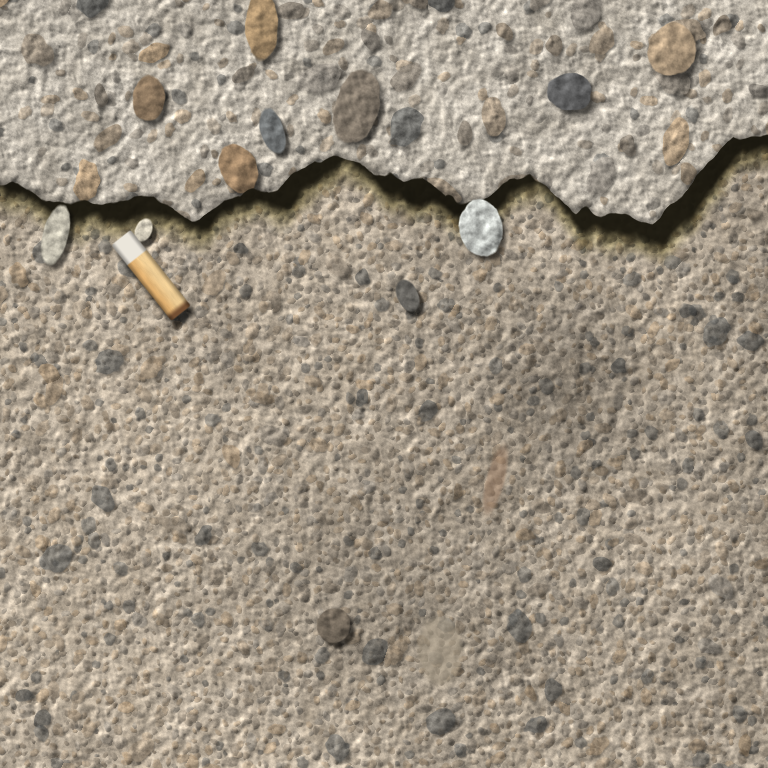
This texture is drawn by a WebGL 1 fragment shader. Its source:

```glsl
precision highp float;
// Weathered concrete: a broken pebbly slab overhangs a worn gritty floor.
// Jittered-cell pebbles and noise relief make the grit; ramps outline the slab,
// with loose stones and a spent stub on top.
uniform vec2 u_resolution;

vec3 hash3(vec2 p) {
  vec3 q = fract(p.xyx * vec3(.1031, .1030, .0973));
  q += dot(q, q.yxz + 33.33);
  return fract((q.xxy + q.yzz) * q.zyx);
}

float noise(vec2 p) {
  vec2 i = floor(p), f = fract(p);
  f = f * f * (3. - 2. * f);
  return mix(mix(hash3(i).x, hash3(i + vec2(1, 0)).x, f.x),
             mix(hash3(i + vec2(0, 1)).x, hash3(i + 1.).x, f.x), f.y);
}

float fbm(vec2 p) {
  float sum = 0., amp = .53;
  for (int i = 0; i < 4; i++) {
    sum += amp * noise(p);
    p = mat2(1.6, 1.2, -1.2, 1.6) * p + 7.3;
    amp *= .5;
  }
  return sum;
}

mat2 turn(float a) { return mat2(cos(a), sin(a), -sin(a), cos(a)); }

// Slope of fine noise, lit from the upper left
float relief(vec2 p) { return fbm(p) - fbm(p + vec2(-.35, .35)); }

// Scatter of oval pebbles over the colour beneath
void pebbles(inout vec3 col, vec2 p, float n, float fill, float dark, float strength) {
  float px = 1. / u_resolution.y, best = 1., lit = 0.;
  vec3 id = vec3(0);
  for (int j = -1; j <= 1; j++) for (int i = -1; i <= 1; i++) {
    vec2 c = floor(p * n) + vec2(i, j);
    vec3 h = hash3(c + n * 3.), k = hash3(c + n * 7. + 51.);
    vec2 q = p * n - c - .5 - .7 * (h.xy - .5);
    float r = mix(.22, .52, k.x);
    float d = (length(turn(h.x * 6.3) * q * vec2(1, 1.2 + .6 * k.y)) - r) / n;
    if (h.z < fill && d < best) {
      best = d; id = k; lit = dot(q, vec2(-.7, .7)) / r;
    }
  }
  best += (noise(p * n * 5.) - .5) * .16 / n;
  vec3 tint = mix(vec3(.50, .48, .45), vec3(.62, .53, .42), id.z);
  tint = mix(tint, vec3(.35, .35, .34), step(id.y, dark)) * (.86 + .3 * id.x);
  tint *= 1. + .16 * lit + .25 * (fbm(p * 110.) - .5);
  float rim = (1. - smoothstep(0., .16 / n, best)) * (1. - smoothstep(-.9, .2, lit));
  col = mix(col * (1. - .55 * strength * rim), tint, strength * (1. - smoothstep(-px, px, best)));
}

// One stone (centre, radii) with a soft shadow
void stone(inout vec3 col, vec2 p, vec4 s, float angle, vec3 tint) {
  float px = 1. / u_resolution.y, rough = .22 * (fbm(p * 48.) - .5);
  vec2 v = p - s.xy;
  float d = length(turn(angle) * v / s.zw) - 1. + rough;
  float shadow = length(turn(angle) * (v - vec2(.006, -.007)) / s.zw) + rough;
  col *= .4 + .6 * smoothstep(.8, 1.15, shadow);
  tint *= 1. + .07 * dot(v / s.zw, vec2(-1, 1)) + .9 * relief(p * 75.);
  col = mix(tint, col, smoothstep(-px, px, d * s.z));
}

void ramp(inout float h, float x, float a, float b, float to) {
  h = mix(h, to, clamp((x - a) / (b - a), 0., 1.));
}

// Height of the slab's broken lower outline
float ledge(float x) {
  float h = .762;
  ramp(h, x, .0, .08, .738);
  ramp(h, x, .20, .25, .714);
  ramp(h, x, .26, .31, .749);
  ramp(h, x, .35, .41, .794);
  ramp(h, x, .44, .50, .767);
  ramp(h, x, .55, .58, .738);
  ramp(h, x, .62, .67, .770);
  ramp(h, x, .69, .75, .724);
  ramp(h, x, .79, .835, .711);
  ramp(h, x, .85, .90, .759);
  ramp(h, x, .90, .955, .820);
  return h + .012 * (noise(vec2(x * 55., 3)) - .5);
}

float stub(vec2 q) {
  vec2 d = abs(q - vec2(.062, 0)) - vec2(.06, .013);
  return length(max(d, 0.)) + min(max(d.x, d.y), 0.) - .003;
}

void main() {
  vec2 p = gl_FragCoord.xy / u_resolution;
  float px = 1. / u_resolution.y, grit = relief(p * 95.), patchy = fbm(p * 7.);

  // Worn floor with broad stains
  vec3 col = mix(vec3(.64, .59, .52), vec3(.80, .75, .68), fbm(p * 42.));
  pebbles(col, p, 76., .8, .06, .5);
  pebbles(col, p + .37, 44., .45, .12, .52);
  pebbles(col, p + .71, 24., .13, .45, .65);
  col *= .95 + .22 * (patchy - .5) + .85 * grit;
  col *= .83 + .17 * smoothstep(0., .17, distance(p, vec2(.75, .49)));
  col *= .92 - .07 * p.x + .13 * smoothstep(0., .25, distance(p, vec2(.49, .24)));
  stone(col, p, vec4(.435, .186, .021, .023), .3, vec3(.44, .40, .35));
  stone(col, p, vec4(.531, .615, .014, .021), -.4, vec3(.40, .39, .37));
  float flake = length((p - vec2(.573, .153)) / vec2(.03, .048));
  col = mix(vec3(.66, .61, .53), col, .4 + .6 * smoothstep(.8, 1.1, flake));
  flake = length(turn(.25) * (p - vec2(.645, .375)) / vec2(.013, .05));
  col = mix(vec3(.60, .49, .40), col, .4 + .6 * smoothstep(.7, 1.1, flake));

  // Shade and damp moss beneath the overhang
  float under = p.y - ledge(p.x - .012) + .017 + .025 * noise(vec2(p.x * 13., 8)) - .014 * fbm(p * 38.);
  col *= mix(vec3(1), vec3(.76, .75, .62), smoothstep(-.035, 0., under));
  col = mix(col, vec3(.09, .08, .05) * (.6 + .8 * patchy), .94 * smoothstep(-.009, .01, under));

  // Pebbly slab
  vec3 slab = mix(vec3(.61, .58, .53), vec3(.84, .81, .76), fbm(p * 31.));
  pebbles(slab, p, 44., .35, .15, .55);
  pebbles(slab, p + .2, 17., .42, .22, .85);
  slab *= 1. + grit + .22 * (patchy - .5);
  stone(slab, p, vec4(.465, .862, .029, .049), .3, vec3(.49, .45, .40));
  stone(slab, p, vec4(.341, .967, .021, .045), 0., vec3(.64, .54, .41));
  stone(slab, p, vec4(.355, .829, .015, .030), -.3, vec3(.43, .44, .44));
  stone(slab, p, vec4(.875, .935, .031, .036), .4, vec3(.65, .57, .47));
  stone(slab, p, vec4(.310, .781, .024, .032), -.4, vec3(.59, .49, .38));
  stone(slab, p, vec4(.193, .872, .021, .030), .1, vec3(.53, .45, .36));
  stone(slab, p, vec4(.742, .880, .029, .025), .2, vec3(.37));
  float above = p.y - ledge(p.x) - .014 * (fbm(p * 32.) - .5);
  slab *= .72 + .28 * smoothstep(0., .012, above);
  col = mix(col, slab, smoothstep(-px, px, above));

  // Loose pale stones
  stone(col, p, vec4(.072, .694, .017, .040), .25, vec3(.73, .71, .65));
  stone(col, p, vec4(.187, .700, .011, .016), .4, vec3(.82, .79, .72));
  stone(col, p, vec4(.626, .704, .028, .036), -.2, vec3(.75, .76, .74));

  // Spent stub: pale paper end, tan wrapper, brown tip
  vec2 q = turn(.899) * (p - vec2(.158, .690));
  col *= .35 + .65 * smoothstep(-.005, .005, stub(q - vec2(.012, -.002)));
  vec3 wrap = mix(vec3(.87, .68, .43), vec3(.94, .81, .59), smoothstep(-.012, .006, q.y));
  wrap *= .92 + .16 * fbm(q * vec2(70, 260));
  wrap = mix(vec3(.92, .90, .86), wrap, smoothstep(.031, .034, q.x));
  wrap = mix(wrap, vec3(.45, .31, .20), smoothstep(.112, .121, q.x));
  wrap *= 1. - .35 * smoothstep(.009, .016, abs(q.y));
  col = mix(wrap, col, smoothstep(-px, px, stub(q)));

  gl_FragColor = vec4(col, 1);
}
```
